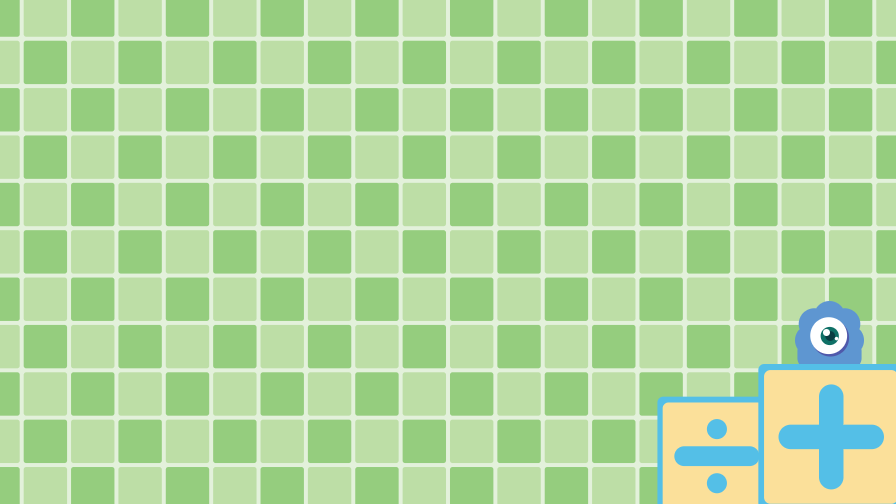
This background is drawn by a Shadertoy shader. Its source:

```glsl
// A checkered green tile wall with two cream cards and a scalloped blue badge.
// Rounded-box and capsule distances are painted back to front, each with a
// one-pixel soft edge. The design space is 768 by 432 units, origin lower left.

float roundBox(vec2 p, vec2 center, vec2 halfSize, float radius) {
    vec2 q = abs(p - center) - halfSize + radius;
    return length(max(q, 0.0)) + min(max(q.x, q.y), 0.0) - radius;
}

float disc(vec2 p, vec2 center, float radius) {
    return length(p - center) - radius;
}

// Blend a flat colour over the canvas wherever the distance is negative.
void paint(inout vec3 canvas, vec3 color, float dist) {
    float pixel = 432.0 / iResolution.y;
    canvas = mix(canvas, color, clamp(0.5 - dist / pixel, 0.0, 1.0));
}

vec3 tileWall(vec2 p) {
    vec2 grid = (p - vec2(18.6, 33.4)) / 40.6;
    vec2 cell = floor(grid);
    vec2 local = (fract(grid) - 0.5) * 40.6;
    float parity = mod(cell.x + cell.y, 2.0);
    vec3 tile = mix(vec3(0.584, 0.804, 0.494), vec3(0.741, 0.871, 0.651), parity);
    vec3 wall = vec3(0.89, 0.945, 0.86);
    paint(wall, tile, roundBox(local, vec2(0.0), vec2(18.6), 2.2));
    return wall;
}

// Seven lobes around a core, widened where the badge rests on the card.
float scallopedBadge(vec2 p, vec2 center) {
    float d = disc(p, center, 20.0);
    for (int i = 0; i < 7; i++) {
        float angle = 1.5708 + 6.28319 * float(i) / 7.0;
        vec2 lobe = center + 16.5 * vec2(cos(angle), sin(angle));
        d = min(d, disc(p, lobe, 13.5));
    }
    return min(d, roundBox(p, center - vec2(0.0, 16.0), vec2(27.5, 12.0), 9.0));
}

void mainImage(out vec4 fragColor, in vec2 fragCoord) {
    vec2 p = fragCoord / iResolution.y * 432.0;
    vec3 skyBlue = vec3(0.33, 0.75, 0.905);
    vec3 cream = vec3(0.985, 0.88, 0.605);
    vec3 color = tileWall(p);

    // Badge with concentric discs and small highlights
    vec2 hub = vec2(711.0, 144.0);
    paint(color, vec3(0.37, 0.59, 0.82), scallopedBadge(p, hub));
    paint(color, vec3(0.31, 0.35, 0.67), disc(p, hub + vec2(0.8, -1.6), 16.0));
    paint(color, vec3(1.0), disc(p, hub + vec2(-0.7, 0.3), 15.8));
    paint(color, vec3(0.06, 0.44, 0.40), disc(p, hub + vec2(0.2, 0.0), 7.8));
    paint(color, vec3(0.04, 0.24, 0.26), disc(p, hub + vec2(0.6, 0.0), 4.2));
    paint(color, vec3(1.0), disc(p, hub + vec2(-2.6, 3.0), 3.0));
    paint(color, vec3(1.0), disc(p, hub + vec2(6.0, -2.2), 1.5));

    // Left card: a bar between two dots
    paint(color, skyBlue, roundBox(p, vec2(623.5, 32.0), vec2(60.0), 5.0));
    paint(color, cream, roundBox(p, vec2(623.0, 32.0), vec2(55.0), 5.0));
    vec2 barCenter = vec2(614.5, 41.0);
    float mark = roundBox(p, barCenter, vec2(36.5, 8.5), 8.5);
    vec2 mirrored = vec2(p.x, barCenter.y + abs(p.y - barCenter.y));
    mark = min(mark, disc(mirrored, barCenter + vec2(0.0, 23.2), 8.6));
    paint(color, skyBlue, mark);

    // Right card: a rounded cross
    paint(color, skyBlue, roundBox(p, vec2(712.0, 58.0), vec2(62.0), 5.0));
    paint(color, cream, roundBox(p, vec2(712.2, 57.5), vec2(57.3), 5.5));
    vec2 crossCenter = vec2(712.5, 57.5);
    float crossShape = min(roundBox(p, crossCenter, vec2(45.2, 10.5), 10.5),
                           roundBox(p, crossCenter, vec2(10.5, 45.0), 10.5));
    paint(color, skyBlue, crossShape);

    fragColor = vec4(color, 1.0);
}
```
